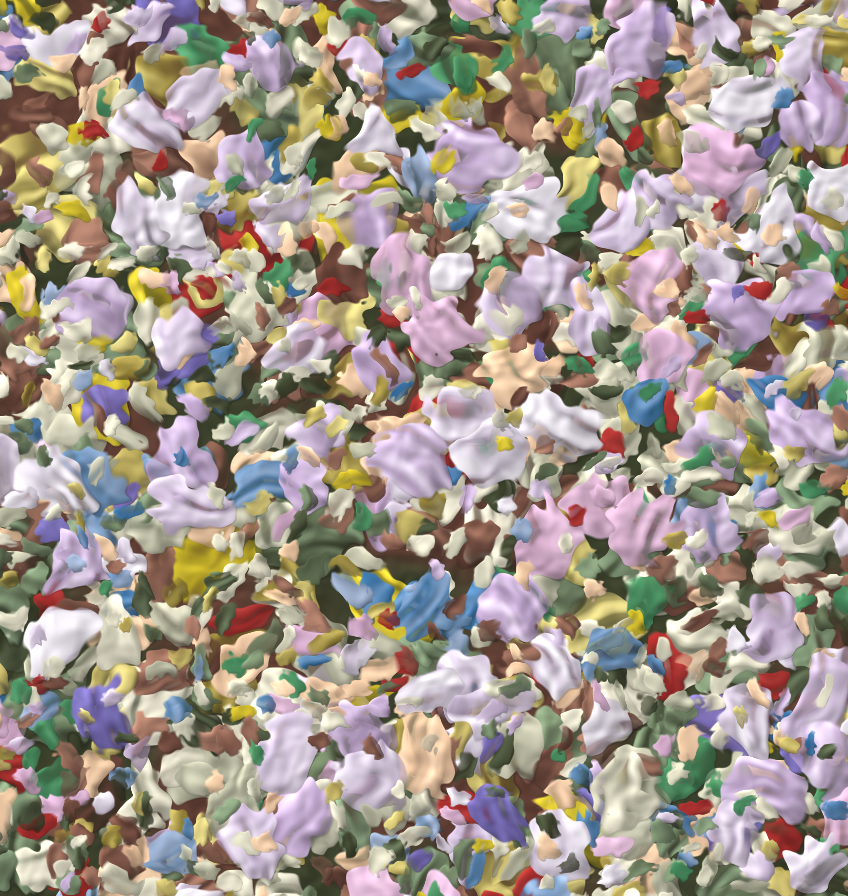
This texture is drawn by a WebGL 2 fragment shader. Its source:

```glsl
#version 300 es
precision highp float;
precision highp int;

uniform vec2 u_resolution;
out vec4 fragColor;

const float TAU = 6.28318;
const float EDGE_SOFTNESS = 0.0016;
const float WARP_COARSE = 0.024;
const float WARP_FINE = 0.009;
const float BRISTLE_CONTRAST = 0.36;
const float RIM_CONTRAST = 0.20;
const float RELIEF = 0.30;
const float VIVID_CHANCE = 0.22;
const float BLUE_SHARE = 0.06;
const float REACH = 0.7;
const vec2 BRISTLE_SCALE = vec2(20.0, 105.0);
const vec2 LIGHT = vec2(-0.6, 0.8);

// Layers from top to bottom: cells, density, clustering, stretch
const int LAYERS = 5;
const vec4 LAYER[5] = vec4[5](
    vec4(40.0, 0.28, 0.6, 2.2), vec4(13.0, 0.52, 0.7, 1.5),
    vec4(31.0, 0.65, 0.3, 2.2), vec4(17.0, 1.0, 0.0, 2.0),
    vec4(10.0, 1.0, 0.0, 1.8));

// Cumulative shares of cream, green, brown, ochre; then blue, the rest lilac
const vec4 FLECKS = vec4(0.40, 0.60, 0.74, 0.85);
const vec4 BLOSSOMS = vec4(0.08);
const vec4 UNDERPAINT = vec4(0.28, 0.54, 0.72, 0.87);

const vec3 DARK_GREEN = vec3(0.23, 0.25, 0.17);
const vec3 DARK_BROWN = vec3(0.37, 0.24, 0.20);

float hash1(vec2 cell) {
    uvec2 v = uvec2(ivec2(cell)) * uvec2(73856093u, 19349663u);
    uint h = v.x ^ v.y;
    h = (h ^ (h >> 15u)) * 739397u;
    h = (h ^ (h >> 13u)) * 668265u;
    return float(h >> 16u) / 65535.0;
}

vec3 hash3(vec2 cell, float seed) {
    uvec3 v = uvec3(ivec3(vec3(cell, seed))) * 1664525u + 1013904223u;
    v.x += v.y * v.z; v.y += v.z * v.x; v.z += v.x * v.y;
    v ^= v >> 16u;
    v.x += v.y * v.z; v.y += v.z * v.x; v.z += v.x * v.y;
    return vec3(v >> 16u) / 65535.0;
}

float noise(vec2 p) {
    vec2 i = floor(p), f = p - i;
    f = f * f * (3.0 - 2.0 * f);
    float low = mix(hash1(i), hash1(i + vec2(1, 0)), f.x);
    float high = mix(hash1(i + vec2(0, 1)), hash1(i + vec2(1, 1)), f.x);
    return mix(low, high, f.y);
}

vec2 noise2(vec2 p) {
    return vec2(noise(p), noise(p + vec2(37.0, 91.0))) - 0.5;
}

vec3 pigment(vec4 share, vec3 look, float streak) {
    vec3 deep = vec3(0.74, 0.64, 0.79), pale = vec3(0.84, 0.82, 0.85), vivid = vec3(0.80, 0.64, 0.75);
    if (look.x < share.x) {
        deep = vec3(0.68, 0.68, 0.59); pale = vec3(0.87, 0.85, 0.77); vivid = vec3(0.90, 0.74, 0.60);
    } else if (look.x < share.y) {
        deep = DARK_GREEN; pale = vec3(0.49, 0.57, 0.45); vivid = vec3(0.27, 0.55, 0.37);
    } else if (look.x < share.z) {
        deep = DARK_BROWN; pale = vec3(0.62, 0.45, 0.38); vivid = vec3(0.64, 0.16, 0.16);
    } else if (look.x < share.w) {
        deep = vec3(0.54, 0.47, 0.20); pale = vec3(0.84, 0.79, 0.50); vivid = vec3(0.80, 0.72, 0.16);
    } else if (look.x < share.w + BLUE_SHARE) {
        deep = vec3(0.22, 0.43, 0.62); pale = vec3(0.56, 0.62, 0.72); vivid = vec3(0.45, 0.38, 0.66);
    }
    float tone = clamp(look.y + (streak - 0.5) * 0.8, 0.0, 1.0);
    vec3 ink = mix(deep, pale, tone);
    return look.z < VIVID_CHANCE ? mix(vivid, ink, 0.25 * streak) : ink;
}

// Dabs gathered front to back until the paint is opaque
vec3 paint(vec2 p) {
    vec3 color = vec3(0.0);
    float clear = 1.0;
    for (int n = 0; n < LAYERS; n++) {
        vec4 layer = LAYER[n];
        vec4 share = n == 1 ? BLOSSOMS : (n < 3 ? FLECKS : UNDERPAINT);
        float seed = float(n + 1), tilt = 0.4 + 1.1 * seed;
        mat2 turn = mat2(cos(tilt), sin(tilt), -sin(tilt), cos(tilt));
        vec2 g = turn * p * layer.x, home = floor(g - 0.5), light = turn * LIGHT;
        for (int k = 3; k >= 0; k--) {
            vec2 cell = home + vec2(k & 1, k >> 1);
            vec3 place = hash3(cell, seed);
            float crowd = 2.0 * hash1(floor(cell / 3.0) + 50.0 * seed);
            if (place.z > layer.y * mix(1.0, crowd, layer.z)) continue;
            vec2 offset = g - cell - mix(vec2(0.2), vec2(0.8), place.xy);
            float span = length(offset);
            if (span > REACH) continue;

            // Ragged, bent ellipse
            vec3 form = hash3(cell, seed + 50.0);
            float c = cos(form.x * TAU), s = sin(form.x * TAU);
            vec2 q = mat2(c, -s, s, c) * offset;
            q.y += 0.35 * q.x * q.x;
            float aspect = sqrt(mix(1.0, layer.w, form.z));
            float radius = mix(0.35, 0.53, form.y);
            float d = length(q * vec2(1.0 / aspect, aspect)) / radius - 1.0;
            if (d > 0.45) continue;
            d += 0.65 * (noise(q * 5.0 + place.xy * 40.0) - 0.5);
            d = max(d, span - REACH + 0.05);

            // Bristle streaks, lit rim and cast shadow
            vec3 look = hash3(cell, seed + 100.0);
            float bristle = noise(q / layer.x * BRISTLE_SCALE + look.xy * 60.0);
            float slope = dot(offset, light) / (span + 0.001);
            float rim = smoothstep(-0.5, 0.0, d);
            vec3 ink = pigment(share, look, bristle);
            ink *= 1.0 + BRISTLE_CONTRAST * (bristle - 0.5) + RIM_CONTRAST * rim * slope;
            float soft = EDGE_SOFTNESS * layer.x / radius;
            float cover = 1.0 - smoothstep(-soft, soft, d);
            cover *= mix(0.6, 1.0, smoothstep(0.1, 0.4, bristle));
            float shadow = (1.0 - smoothstep(0.0, 0.12, d)) * max(-slope, 0.0);
            color += clear * cover * ink;
            clear *= (1.0 - cover) * (1.0 - 0.25 * shadow);
            if (clear < 0.03) return color / (1.0 - clear);
        }
    }
    return color + clear * mix(DARK_GREEN, DARK_BROWN, smoothstep(0.35, 0.65, noise(p * 9.0)));
}

void main() {
    vec2 uv = gl_FragCoord.xy / u_resolution.y;
    vec2 p = uv + WARP_COARSE * noise2(uv * 16.0) + WARP_FINE * noise2(uv * 48.0);
    // Fine relief of thick paint
    float relief = noise(p * 85.0) - noise(p * 85.0 + LIGHT * 0.5);
    fragColor = vec4(clamp(paint(p) * (1.0 + RELIEF * relief), 0.0, 1.0), 1.0);
}
```
